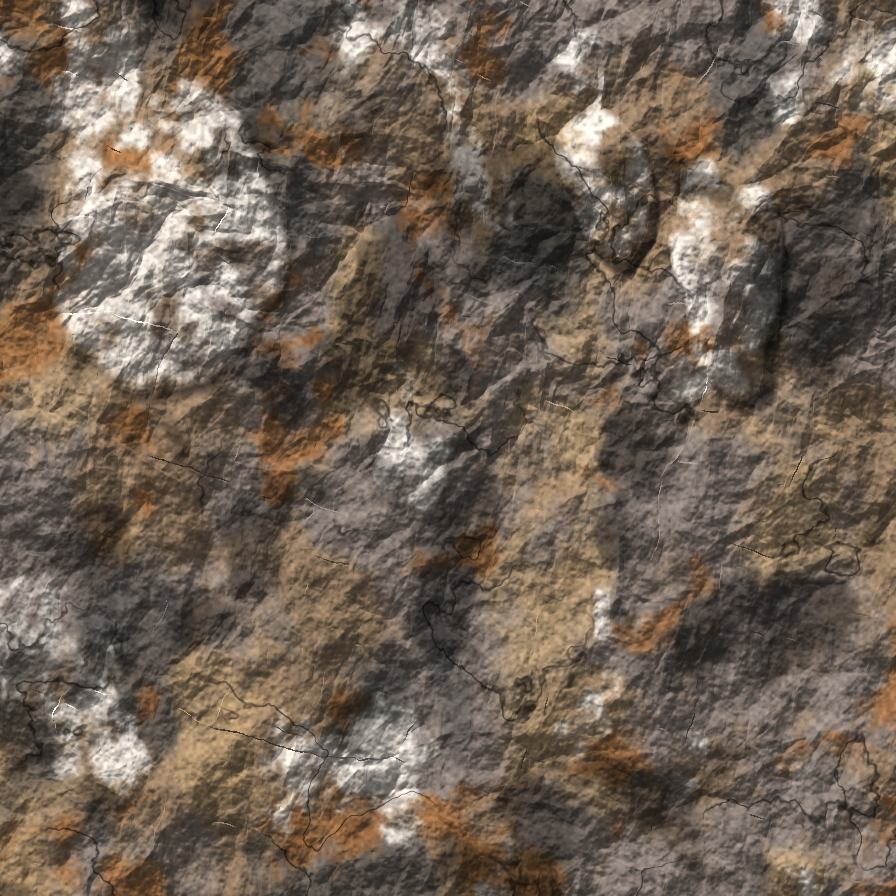
This texture is drawn by a WebGL 1 fragment shader. Its source:

```glsl
precision highp float;
// Weathered rock face: brown, grey and rusty stone with pale bulging boulders.
// A warped height field of angular facets, strata and fractal roughness is lit
// from above, then tinted by noise masks and darkened by cracks and hollows.
uniform vec2 u_resolution;

#define ROUGHNESS 0.12
#define FACET_RELIEF 0.62
#define STRATA_RELIEF 0.020
#define BOULDER_RELIEF 0.065
#define WARP 0.06
#define LIGHT_DIR vec2(-0.42, 0.91)
#define LIGHT_STEP 0.002
#define HIGHLIGHT 0.44
#define SHADOW 0.55

const vec3 BROWN = vec3(0.475, 0.395, 0.315);
const vec3 GREY = vec3(0.445, 0.405, 0.380);
const vec3 SLATE = vec3(0.290, 0.275, 0.265);
const vec3 OCHRE = vec3(0.580, 0.480, 0.350);
const vec3 RUST = vec3(0.510, 0.335, 0.190);
const vec3 PALE = vec3(0.760, 0.735, 0.705);

float hash(vec2 p) {
  vec3 q = fract(vec3(p.xyx) * 0.1031);
  q += dot(q, q.yzx + 33.33);
  return fract((q.x + q.y) * q.z);
}

float noise(vec2 p) {
  vec2 i = floor(p), f = fract(p);
  f = f * f * (3.0 - 2.0 * f);
  float below = mix(hash(i), hash(i + vec2(1.0, 0.0)), f.x);
  float above = mix(hash(i + vec2(0.0, 1.0)), hash(i + 1.0), f.x);
  return mix(below, above, f.y);
}

mat2 rotation(float a) {
  return mat2(cos(a), sin(a), -sin(a), cos(a));
}

float fbm(vec2 p) {
  float sum = 0.0, amplitude = 0.5;
  mat2 turn = rotation(0.65) * 2.03;
  for (int i = 0; i < 6; i++) {
    sum += amplitude * noise(p);
    p = turn * p + 17.3;
    amplitude *= 0.5;
  }
  return sum;
}

// Upper envelope of tilted, randomly turned pyramids: angular broken stone.
float facets(vec2 p) {
  float peak = -2.0;
  for (int y = -1; y <= 1; y++) {
    for (int x = -1; x <= 1; x++) {
      vec2 id = floor(p) + vec2(float(x), float(y));
      float a = hash(id + 3.7), b = hash(id + 41.2);
      vec2 r = rotation(6.28 * a) * (p - id - vec2(a, b));
      float tilt = (b - 0.5) * 1.1 * r.x;
      peak = max(peak, 0.5 * fract(a * 7.0 + b) + tilt - 0.8 * abs(r.x) - 0.55 * abs(r.y));
    }
  }
  return peak;
}

// Positive inside an elliptical boulder, one at its centre.
float boulder(vec2 p, vec2 centre, vec2 radius) {
  vec2 q = (p - centre) / radius;
  return 1.0 - dot(q, q);
}

float boulders(vec2 p) {
  float large = boulder(p, vec2(0.18, 0.75), vec2(0.125, 0.185));
  float small = boulder(p, vec2(0.68, 0.80), vec2(0.058, 0.088));
  float tall = boulder(p, vec2(0.82, 0.70), vec2(0.065, 0.145));
  return max(large, max(small, tall));
}

vec2 warped(vec2 p) {
  return p + WARP * (vec2(fbm(p * 8.0 + 5.1), fbm(p * 8.0 + 63.4)) - 0.5);
}

float height(vec2 p) {
  vec2 w = warped(p), block = rotation(0.3) * w * vec2(1.15, 0.85);
  float broken = facets(block * 9.0) / 9.0 + facets(block * 25.0 + 9.0) / 25.0;
  broken += 0.7 * facets(block * 58.0 + 31.0) / 58.0;
  broken *= mix(0.7, 1.1, smoothstep(0.4, 0.65, p.y));
  float layered = smoothstep(0.5, 0.75, noise(p * 4.0 + 12.0));
  float strata = layered * noise(rotation(-0.35) * w * vec2(70.0, 9.0));
  return ROUGHNESS * fbm(p * 8.0 + 21.0) + FACET_RELIEF * broken
    + STRATA_RELIEF * strata + BOULDER_RELIEF * max(boulders(w), 0.0);
}

vec3 stoneColour(vec2 p, vec2 w) {
  vec3 colour = mix(BROWN, GREY, smoothstep(0.42, 0.60, fbm(w * 6.0 + 80.0)));
  colour = mix(colour, OCHRE, 0.7 * smoothstep(0.55, 0.70, fbm(w * vec2(8.0, 5.0) + 140.0)));
  colour = mix(colour, SLATE, 0.8 * smoothstep(0.56, 0.68, fbm(w * vec2(7.0, 4.0) + 33.0)));
  colour = mix(colour, RUST, 0.75 * smoothstep(0.58, 0.72, fbm(w * 13.0 + 205.0)));
  // Pale mineral crust on boulders and in scattered, broken patches.
  float breakup = fbm(p * 32.0 + 51.0);
  float patches = smoothstep(0.61, 0.71, fbm(w * vec2(9.0, 6.5) + 260.0) + 0.25 * (breakup - 0.5));
  float crust = smoothstep(-0.05, 0.2, boulders(w)) * smoothstep(0.30, 0.58, breakup);
  return mix(colour, PALE, 0.85 * max(patches, crust));
}

void main() {
  vec2 p = gl_FragCoord.xy / u_resolution, w = warped(p);
  // Directional slope, compressed so steep edges stay within range.
  float slope = (height(p) - height(p + LIGHT_DIR * LIGHT_STEP)) / LIGHT_STEP;
  float lit = slope / sqrt(1.0 + slope * slope);
  float shade = 1.0 + lit * mix(SHADOW, HIGHLIGHT, step(0.0, lit));
  // Thin cracks, dark hollows and the shadows beneath boulders.
  float crack = 1.0 - smoothstep(0.0, 0.013, abs(fbm(w * 7.0 + 310.0) - 0.5));
  crack *= smoothstep(0.35, 0.65, noise(p * 11.0 + 4.0));
  float hollow = 1.0 - smoothstep(0.30, 0.43, fbm(w * 10.0 + 97.0));
  float under = smoothstep(0.0, 0.2, boulders(w + LIGHT_DIR * 0.025));
  under *= 1.0 - smoothstep(-0.1, 0.05, boulders(w));
  shade *= (1.0 - 0.5 * crack) * (1.0 - 0.4 * hollow) * (1.0 - 0.55 * under);
  float grain = 0.86 + 0.28 * noise(p * 230.0);
  gl_FragColor = vec4(clamp(stoneColour(p, w) * shade * grain, 0.0, 1.0), 1.0);
}
```
